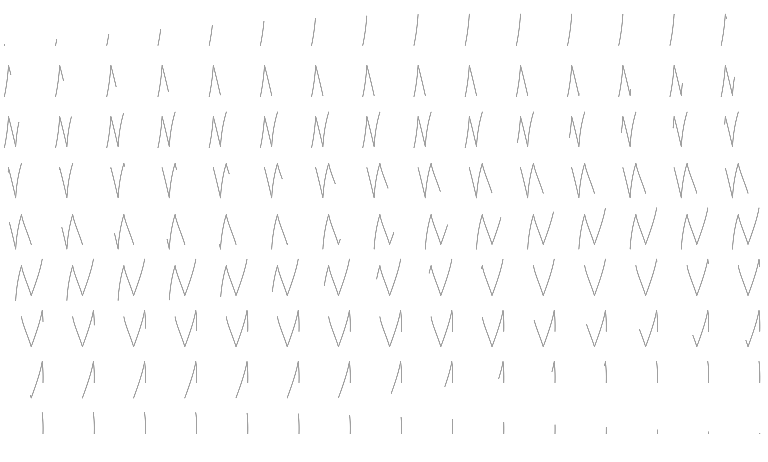
Reproduce this pattern procedurally as a WebGL 2 fragment shader.

```glsl
#version 300 es
precision highp float;
// A sheet of 15 by 9 cells showing successive stages of one thin zigzag.
// Each of its six curved strokes grows from its start, rests, then is
// erased from the same end; the cell index sets the stage.

uniform vec2 u_resolution;
out vec4 fragColor;

const float COLUMNS = 15.0;
const float ROWS = 9.0;
const float CELL = 51.2;          // drawing units per cell, y downward
const float LINE_WIDTH = 0.43;
const float SOFTNESS = 1.15;      // smoothing window in pixels
const int STROKES = 6;
const int STEPS = 8;              // straight pieces per curve
const vec3 PAPER = vec3(1.0);
const vec3 INK = vec3(0.0);

// Joints of the zigzag and the two cubic control points of each stroke
const vec2 JOINTS[7] = vec2[7](
    vec2(4.4, 44.0), vec2(8.5, 13.0), vec2(15.7, 43.0), vec2(21.5, 8.5),
    vec2(31.2, 38.3), vec2(42.2, 2.0), vec2(43.0, 22.8));
const vec2 LEAVING[6] = vec2[6](
    vec2(6.5, 34.0), vec2(11.0, 22.7), vec2(16.4, 30.3),
    vec2(22.5, 16.0), vec2(36.5, 24.0), vec2(42.9, 7.3));
const vec2 ARRIVING[6] = vec2[6](
    vec2(7.8, 23.7), vec2(13.4, 32.7), vec2(18.4, 18.8),
    vec2(28.5, 29.0), vec2(40.7, 11.3), vec2(43.2, 14.3));

// First and last stage of drawing and of erasing each stroke
const vec2 GROWTH[6] = vec2[6](
    vec2(-0.1, 9.0), vec2(12.3, 19.6), vec2(25.0, 33.0),
    vec2(45.0, 54.5), vec2(64.5, 71.7), vec2(85.0, 94.0));
const vec2 ERASURE[6] = vec2[6](
    vec2(39.0, 48.0), vec2(58.3, 65.8), vec2(77.5, 85.5),
    vec2(98.0, 106.5), vec2(110.5, 117.7), vec2(123.0, 134.8));

float segmentDistance(vec2 p, vec2 a, vec2 b) {
    vec2 ab = b - a;
    float t = clamp(dot(p - a, ab) / max(dot(ab, ab), 1e-6), 0.0, 1.0);
    return length(p - a - ab * t);
}

vec2 cubicPoint(vec2 a, vec2 b, vec2 c, vec2 d, float t) {
    vec2 middle = mix(b, c, t);
    vec2 early = mix(mix(a, b, t), middle, t);
    vec2 late = mix(middle, mix(c, d, t), t);
    return mix(early, late, t);
}

// Distance to the part of a curve between parameters span.x and span.y
float curveDistance(vec2 p, vec2 a, vec2 b, vec2 c, vec2 d, vec2 span) {
    float nearest = 1e3;
    vec2 previous = cubicPoint(a, b, c, d, span.x);
    for (int i = 1; i <= STEPS; i++) {
        float t = mix(span.x, span.y, float(i) / float(STEPS));
        vec2 next = cubicPoint(a, b, c, d, t);
        nearest = min(nearest, segmentDistance(p, previous, next));
        previous = next;
    }
    return nearest;
}

// The opening stroke starts at full speed; later ones also ease in
float progress(float stage, vec2 span, bool opening) {
    float t = clamp((stage - span.x) / (span.y - span.x), 0.0, 1.0);
    return opening ? sin(t * 1.5708) : smoothstep(0.0, 1.0, t);
}

float zigzagDistance(vec2 p, float stage) {
    float nearest = 1e3;
    for (int i = 0; i < STROKES; i++) {
        float head = progress(stage, GROWTH[i], i == 0);
        float tail = progress(stage, ERASURE[i], i == 0);
        if (head > tail) {
            nearest = min(nearest, curveDistance(p, JOINTS[i], LEAVING[i],
                ARRIVING[i], JOINTS[i + 1], vec2(tail, head)));
        }
    }
    return nearest;
}

// Share of a smoothing window covered by the line
float lineCoverage(float dist, float width, float window) {
    float overlap = min(dist + 0.5 * window, 0.5 * width)
                  - max(dist - 0.5 * window, -0.5 * width);
    return clamp(overlap / window, 0.0, 1.0);
}

void main() {
    // Square cells standing on the bottom edge, rows counted from the top
    float pixel = COLUMNS * CELL / u_resolution.x;
    vec2 position = gl_FragCoord.xy * pixel;
    position.y = ROWS * CELL - position.y;
    vec2 cell = floor(position / CELL);
    vec2 local = position - cell * CELL;

    float ink = 0.0;
    if (cell.y >= 0.0) {
        float stage = cell.y * COLUMNS + cell.x;
        ink = lineCoverage(zigzagDistance(local, stage), LINE_WIDTH, SOFTNESS * pixel);
    }
    fragColor = vec4(mix(PAPER, INK, ink), 1.0);
}
```
